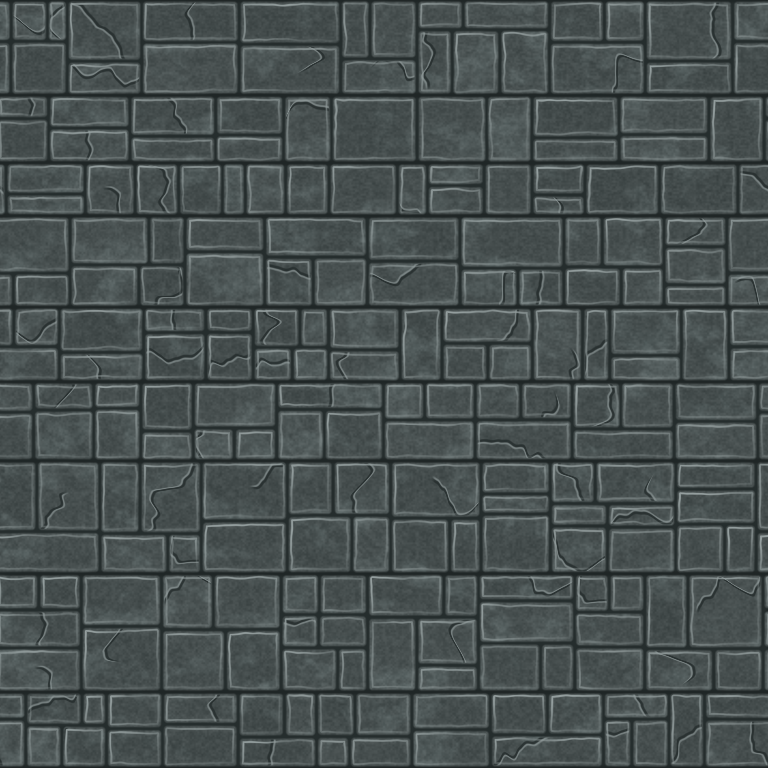
Write a WebGL 1 fragment shader that draws this texture.

```glsl
precision highp float;
uniform vec2 u_resolution;

const vec3 MORTAR = vec3(0.145, 0.175, 0.175);
const vec3 STONE = vec3(0.268, 0.300, 0.300);
const vec3 STONE_PALE = vec3(0.355, 0.397, 0.397);
const vec3 CHISEL_LIGHT = vec3(0.58, 0.62, 0.62);
const float PANELS = 8.0;

struct Block {
  vec2 lo;
  vec2 hi;
  float seed;
};

float hash(vec2 p) {
  return fract(sin(dot(p, vec2(127.1, 311.7))) * 43758.55);
}

float noise(vec2 p) {
  vec2 i = floor(p);
  vec2 f = fract(p);
  f = f * f * (3.0 - 2.0 * f);
  float low = mix(hash(i), hash(i + vec2(1.0, 0.0)), f.x);
  float high = mix(hash(i + vec2(0.0, 1.0)), hash(i + 1.0), f.x);
  return mix(low, high, f.y);
}

float fbm(vec2 p) {
  float sum = 0.0;
  float gain = 0.5;
  for (int i = 0; i < 4; i++) {
    sum += gain * noise(p);
    p = p * 2.03 + 17.3;
    gain *= 0.6;
  }
  return sum / 1.088;
}

float stroke(float d, float halfWidth, float px) {
  return 1.0 - smoothstep(halfWidth - 0.5 * px, halfWidth + px, abs(d));
}

float maxOf(vec4 v) {
  return max(max(v.x, v.y), max(v.z, v.w));
}

// Course limits as x = bottom, y = top, z = index
vec3 courseAt(float y) {
  vec4 lower = vec4(0.099, 0.253, 0.400, 0.503);
  vec4 upper = vec4(0.600, 0.719, 0.788, 0.876);
  vec4 a = step(lower, vec4(y));
  vec4 b = step(upper, vec4(y));
  float bottom = max(maxOf(lower * a), maxOf(upper * b));
  float top = -max(maxOf(-mix(lower, vec4(1.0), a)), maxOf(-mix(upper, vec4(1.0), b)));
  return vec3(bottom, top, dot(a + b, vec4(1.0)));
}

float panelEdge(float k, float row) {
  return k + 0.4 * hash(vec2(mod(k, PANELS), row + 21.0));
}

Block panelAt(vec2 p, vec3 course) {
  float shift = hash(vec2(course.z, 4.7));
  float u = p.x * PANELS + shift;
  float k = floor(u);
  k -= step(u, panelEdge(k, course.z));
  float left = (panelEdge(k, course.z) - shift) / PANELS;
  float right = (panelEdge(k + 1.0, course.z) - shift) / PANELS;
  float seed = hash(vec2(mod(k, PANELS) + 3.0, course.z * 1.7 + 5.0));
  return Block(vec2(left, course.x), vec2(right, course.y), seed);
}

// Large blocks are cut in two more often than small ones
Block splitBlock(Block b, vec2 p, float level) {
  vec2 size = b.hi - b.lo;
  float chance = 0.9 * smoothstep(0.001, 0.015, size.x * size.y);
  bool upright = size.x > size.y * mix(0.9, 1.9, hash(vec2(b.seed, level + 1.3)));
  float span = upright ? size.x : size.y;
  if (span < 0.066 || hash(vec2(b.seed, level + 9.1)) > chance) return b;
  vec2 cut = mix(b.lo, b.hi, mix(0.34, 0.70, hash(vec2(b.seed, level + 5.9))));
  vec2 axis = upright ? vec2(1.0, 0.0) : vec2(0.0, 1.0);
  float side = step(dot(cut, axis), dot(p, axis));
  b.lo = mix(b.lo, cut, axis * side);
  b.hi = mix(b.hi, cut, axis * (1.0 - side));
  b.seed = hash(vec2(b.seed, side + 2.0 * level + 13.0));
  return b;
}

float roundedBox(vec2 p, vec2 halfSize, float radius) {
  vec2 q = abs(p) - halfSize + radius;
  return length(max(q, 0.0)) + min(max(q.x, q.y), 0.0) - radius;
}

// Signed distance to a wandering crack (x) and its visible length (y)
vec2 crackAt(vec2 local, vec2 halfSize, float seed) {
  float angle = 6.2832 * hash(vec2(seed, 31.0));
  vec2 along = vec2(cos(angle), sin(angle));
  vec2 start = halfSize * (vec2(hash(vec2(seed, 33.0)), hash(vec2(seed, 35.0))) - 0.5);
  float t = dot(local - start, along);
  float bend = 0.045 * (noise(vec2(t * 34.0, seed * 90.0)) - 0.5);
  bend += 0.012 * (noise(vec2(t * 95.0, seed * 70.0)) - 0.5);
  float d = dot(local - start, vec2(-along.y, along.x)) + bend;
  float reach = mix(-0.02, -0.12, step(0.35, hash(vec2(seed, 37.0))));
  return vec2(0.8 * d, smoothstep(reach, reach + 0.008, t) * step(hash(vec2(seed, 39.0)), 0.32));
}

void main() {
  vec2 p = gl_FragCoord.xy / u_resolution;
  float px = 1.0 / u_resolution.y;
  vec3 course = courseAt(p.y);
  Block block = panelAt(p, course);
  for (int i = 0; i < 3; i++) block = splitBlock(block, p, float(i));

  vec2 halfSize = 0.5 * (block.hi - block.lo);
  vec2 local = p - 0.5 * (block.lo + block.hi);
  vec2 grainPos = p + block.seed * 7.0;
  float inset = -roundedBox(local, halfSize, 0.0065);
  float wobble = noise(grainPos * 42.0) + 0.4 * noise(grainPos * 100.0) - 0.7;

  // Mottled stone face
  float patches = smoothstep(0.46, 0.74, fbm(grainPos * vec2(24.0, 32.0)));
  float grain = noise(p * 230.0) + noise(p * 410.0) - 1.0;
  vec3 color = mix(STONE, STONE_PALE, patches * (0.3 + 0.6 * noise(p * 150.0)));
  color += 0.045 * grain + 0.02 * (block.seed - 0.5);
  color += 0.03 * (1.0 - smoothstep(0.005, 0.013, inset));

  // Cracks with a lit lip
  vec2 crack = crackAt(local, halfSize, block.seed);
  float crackMask = crack.y * smoothstep(0.002, 0.005, inset);
  color = mix(color, CHISEL_LIGHT, 0.6 * crackMask * stroke(crack.x - 0.0025, 0.0008, px));
  color = mix(color, MORTAR, 0.85 * crackMask * stroke(crack.x, 0.0011, px));

  // Uneven chiselled rim, brighter toward the upper left
  float facing = clamp(0.68 + 0.42 * dot(local / halfSize, vec2(-0.5, 0.7)), 0.25, 1.0);
  float wear = mix(0.35, 1.1, noise(grainPos * 23.0));
  float rim = stroke(inset - 0.0058 + 0.0032 * wobble, 0.0009, px);
  color = mix(color, CHISEL_LIGHT, min(rim * facing * wear, 1.0));

  // Joints, deepest between courses
  float joint = 1.0 - smoothstep(0.0004, 0.0040, inset + 0.0008 * wobble);
  float ledge = min(p.y - course.x, course.y - p.y);
  color = mix(color, MORTAR, joint);
  color *= 1.0 - 0.15 * (1.0 - smoothstep(0.001, 0.005, ledge));
  gl_FragColor = vec4(color, 1.0);
}
```
